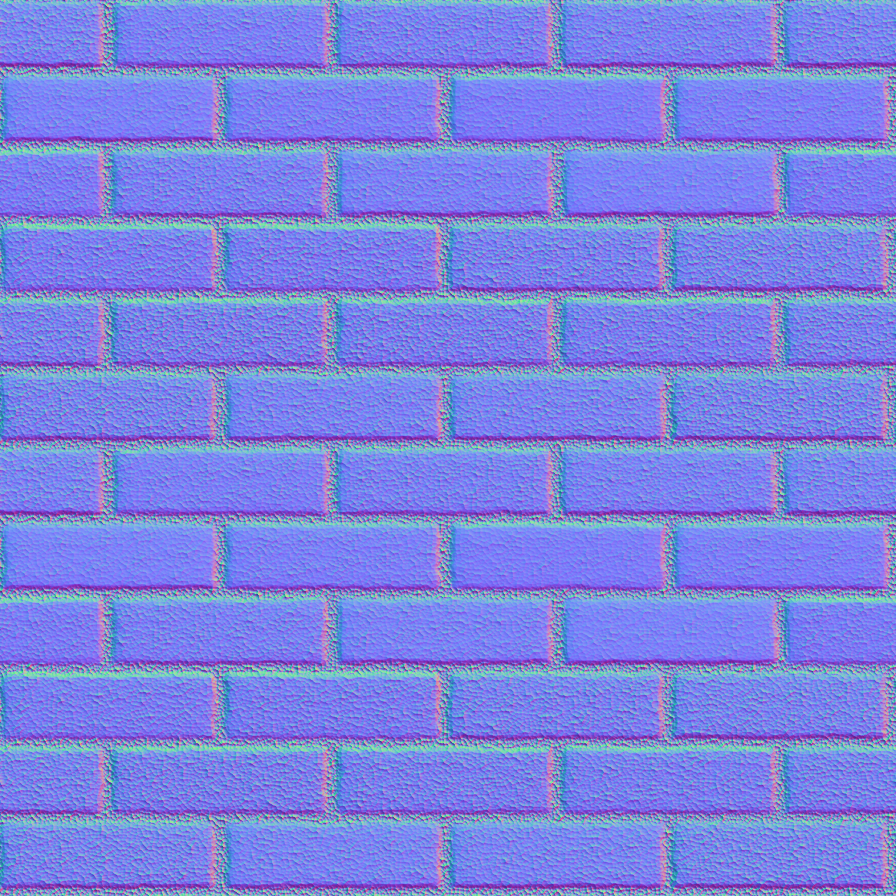
Write a Shadertoy shader that draws this texture map.

```glsl
const float TAU = 6.2831853;
const vec2 BRICKS = vec2(4.0, 12.0);         // repeats across and down
const vec2 SHIFT = vec2(-0.01, 0.03);        // joint position, in bricks
const vec2 BRICK_HALF = vec2(0.1178, 0.0356);
const float CORNER = 0.005;
const float JOINT_DEPTH = 0.0050;
const vec2 PERIOD = vec2(1.0, 0.5);          // the wear recurs every six courses

struct Surface { float height; float brick; float roughness; };

vec2 hash2(vec2 p) {
    return fract(sin(vec2(dot(p, vec2(127.1, 311.7)), dot(p, vec2(269.5, 183.3)))) * 43758.5);
}

// Squared distance to the nearest scattered point, wrapping on PERIOD.
float cellular(vec2 uv, vec2 cells, float seed) {
    vec2 p = uv * cells;
    vec2 base = floor(p);
    float nearest = 4.0;
    for (int y = -1; y <= 1; y++) {
        for (int x = -1; x <= 1; x++) {
            vec2 cell = base + vec2(x, y);
            vec2 offset = cell + hash2(mod(cell, cells * PERIOD) + seed) - p;
            nearest = min(nearest, dot(offset, offset));
        }
    }
    return nearest;
}

// Whole-number frequencies keep the waviness seamless.
float wave(vec2 uv, vec2 frequency, float phase) {
    return sin(TAU * dot(uv, frequency) + phase);
}

vec2 unevenness(vec2 uv) {
    float across = wave(uv, vec2(3.0, 18.0), 0.4) + 0.6 * wave(uv, vec2(-9.0, 42.0), 2.1);
    float up = wave(uv, vec2(7.0, 6.0), 1.3) + 0.6 * wave(uv, vec2(23.0, -12.0), 0.2);
    return vec2(across, up) * vec2(0.0007, 0.0004);
}

float roundedBox(vec2 p, vec2 halfSize, float radius) {
    vec2 q = abs(p) - halfSize + radius;
    return length(max(q, 0.0)) + min(max(q.x, q.y), 0.0) - radius;
}

// One on the brick face, zero in the joint. The upper and left sides spill
// outwards into the joint; the lower and right sides are worn inwards.
float brickMask(vec2 local, float wear) {
    vec2 q = abs(local) - BRICK_HALF;
    float atEnd = smoothstep(-0.004, 0.004, q.x - q.y);
    float side = mix(sign(local.y), -sign(local.x), atEnd);
    float spill = 0.5 + 0.5 * side;
    float inner = mix(0.0050, 0.0026, spill);
    float outer = mix(mix(0.0018, 0.0032, atEnd), 0.0058, spill);
    return 1.0 - smoothstep(-inner, outer, roundedBox(local, BRICK_HALF, CORNER) + wear);
}

// Faces curve away gently near their rims.
float pillow(vec2 local) {
    vec2 t = min(abs(local) / BRICK_HALF, 1.0);
    return -0.0017 * pow(t.y, 5.0) - 0.0016 * pow(t.x, 16.0);
}

// Bands of rough and smooth courses, varied from brick to brick and in patches.
float faceRoughness(vec2 uv, vec2 id, float random) {
    float course = 0.5 + 0.5 * cos(TAU * (id.y - 0.8) / 6.0);
    float patches = wave(uv, vec2(9.0, 14.0), 0.7) * wave(uv, vec2(-13.0, 20.0), 1.9);
    return clamp(0.5 * course + 0.5 * random + 0.25 * patches, 0.0, 1.0);
}

Surface wall(vec2 uv) {
    // Running bond: alternate courses shift by half a brick.
    vec2 grid = (uv + unevenness(uv)) * BRICKS - SHIFT;
    grid.x += 0.5 * mod(floor(grid.y), 2.0);
    vec2 id = mod(floor(grid), BRICKS * PERIOD);
    vec2 random = hash2(id + 5.0);
    vec2 local = (fract(grid) - 0.5) / BRICKS + (random - 0.5) * vec2(0.004, 0.0012);

    float wear = 0.0024 * (cellular(uv, vec2(44.0, 60.0), 3.0) - 0.25);
    float brick = brickMask(local, wear);
    float roughness = faceRoughness(uv, id, random.x);

    // Fine grain on the faces, coarse grit in the joints.
    float grain = cellular(uv, vec2(220.0, 290.0), 11.0);
    float dents = cellular(uv, vec2(60.0, 120.0), 29.0);
    float grit = cellular(uv, vec2(270.0, 270.0), 47.0);
    float tilt = 0.08 * (random.y - 0.5) * local.y;
    float face = mix(0.0006, 0.0017, roughness) * (grain + 0.6 * dents) + pillow(local) + tilt;
    float mortar = 0.0032 * grit + 0.0006 * grain;
    return Surface(JOINT_DEPTH * brick + mix(mortar, face, brick), brick, roughness);
}

vec3 surfaceNormal(vec2 uv, float stepSize) {
    vec2 d = vec2(stepSize, 0.0);
    vec2 slope = vec2(wall(uv + d.xy).height - wall(uv - d.xy).height,
                      wall(uv + d.yx).height - wall(uv - d.yx).height) / (2.0 * stepSize);
    return normalize(vec3(-slope, 1.0));
}

void mainImage(out vec4 fragColor, in vec2 fragCoord) {
    vec2 uv = fragCoord / iResolution.xy;
    Surface surface = wall(uv);
    vec3 normal = surfaceNormal(uv, max(0.0008, 0.5 / iResolution.y));
    // Squaring the upward part dims the blue where unresolved grit is steep.
    normal.z *= normal.z;
    vec3 color = 0.5 + 0.5 * normal - vec3(0.01, 0.0, 0.02);
    color += surface.roughness * surface.brick * vec3(-0.02, 0.01, -0.05);
    color += (1.0 - surface.brick) * vec3(0.015, 0.06, -0.12);
    fragColor = vec4(clamp(color, 0.0, 1.0), 1.0);
}
```
